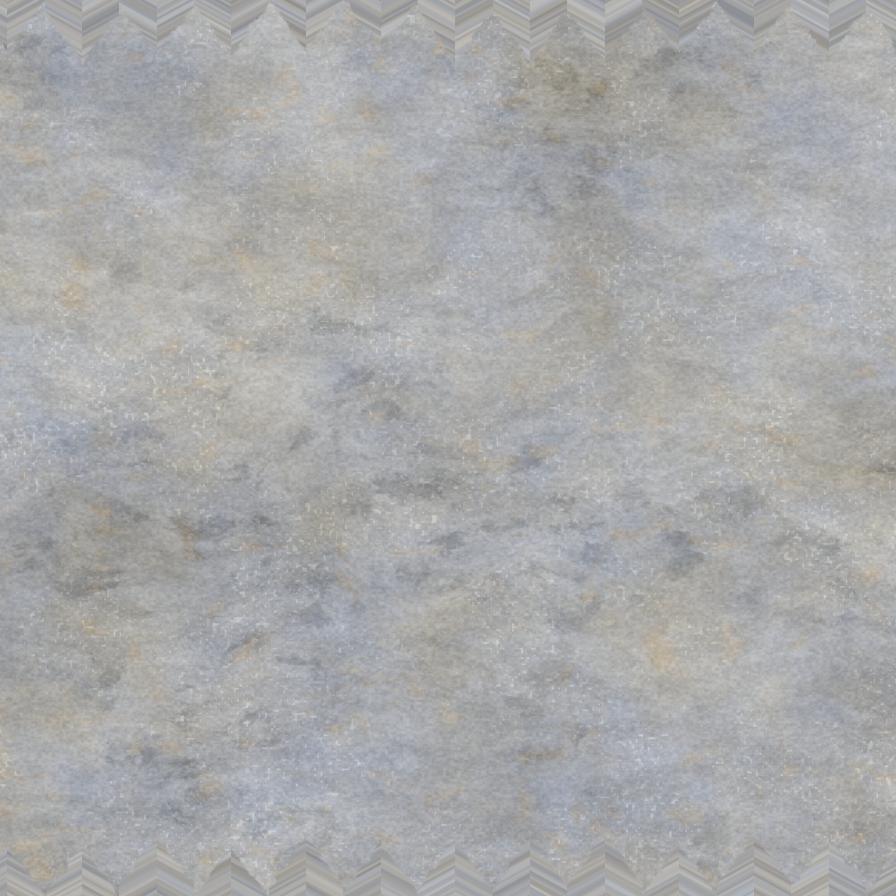
A WebGL 2 fragment shader for this texture:

```glsl
#version 300 es
precision highp float;
// Weathered grey concrete: layered noise gives clouds, horizontal scuffs, dark
// stains, pale grit and faint rust. Wedges of mirrored slanted streaks form a
// toothed border along the top and bottom edges.

#define BASE_GREY 0.660
#define CLOUD_CONTRAST 0.21
#define SCUFF_CONTRAST 0.13
#define GRAIN_CONTRAST 0.11
#define STAIN_DEPTH 0.085
#define GRIT_GAIN 0.085
#define TINT_AMOUNT 0.16
#define WEDGE_COUNT 12.0
#define WEDGE_HEIGHT 0.062
#define STREAK_SLOPE 0.55
#define STREAK_FREQ 330.0

uniform vec2 u_resolution;
out vec4 outColor;

float hash(vec2 cell) {
    uvec2 q = uvec2(ivec2(cell)) * uvec2(1597u, 3571u);
    uint h = (q.x ^ (q.y << 7)) + q.y;
    h = (h ^ (h >> 15)) * 73244475u;
    h = (h ^ (h >> 13)) * 73244475u;
    h ^= h >> 16;
    return float(h & 65535u) / 65535.0;
}

float valueNoise(vec2 p) {
    vec2 cell = floor(p);
    vec2 f = p - cell;
    f = f * f * (3.0 - 2.0 * f);
    float low = mix(hash(cell), hash(cell + vec2(1, 0)), f.x);
    float high = mix(hash(cell + vec2(0, 1)), hash(cell + vec2(1, 1)), f.x);
    return mix(low, high, f.y);
}

float fbm(vec2 p, float gain) {
    float sum = 0.0, weight = 0.5, total = 0.0;
    mat2 turn = mat2(0.8, 0.6, -0.6, 0.8);
    for (int i = 0; i < 5; i++) {
        sum += weight * valueNoise(p);
        total += weight;
        weight *= gain;
        p = turn * p * 2.03 + vec2(17.3, 9.1);
    }
    return sum / total;
}

vec3 concrete(vec2 uv) {
    // Clouds and horizontal scuffs, bent by a slow warp
    vec2 warp = vec2(fbm(uv * 9.0 + 40.0, 0.5), fbm(uv * 9.0 + 80.0, 0.5)) - 0.5;
    vec2 p = uv + 0.05 * warp;
    float cloud = fbm(p * vec2(6.0, 8.0) + 3.0, 0.62) - 0.5;
    float scuff = fbm(p * vec2(22.0, 65.0) + 120.0, 0.7) - 0.5;
    float grey = BASE_GREY + CLOUD_CONTRAST * cloud + SCUFF_CONTRAST * scuff;

    // Ragged dark stains gathered in patches
    float patches = smoothstep(0.38, 0.66, fbm(uv * 5.0 + 200.0, 0.5));
    float spots = fbm(p * vec2(24.0, 36.0) + 260.0, 0.68);
    float stain = smoothstep(0.53, 0.73, spots) * patches;
    grey -= STAIN_DEPTH * stain;

    // Fine grain and pale grit
    float grain = 0.6 * valueNoise(uv * vec2(250.0, 340.0) + 31.0)
                + 0.4 * valueNoise(uv * vec2(470.0, 510.0) + 77.0);
    grey += GRAIN_CONTRAST * (grain - 0.5);
    float gritArea = smoothstep(0.40, 0.62, fbm(uv * 14.0 + 330.0, 0.6));
    float grit = smoothstep(0.70, 0.95, valueNoise(uv * 290.0 + 400.0));
    grey += GRIT_GAIN * grit * gritArea;

    // Warm and cool drift, slate stains, scattered rust
    float tint = fbm(p * vec2(8.0, 10.0) + 500.0, 0.65) - 0.5;
    vec3 color = vec3(grey) + TINT_AMOUNT * tint * vec3(0.5, 0.1, -0.8);
    color += vec3(-0.004, 0.0, 0.005) * (1.0 + stain);
    float rust = smoothstep(0.62, 0.78, fbm(p * vec2(26.0, 44.0) + 600.0, 0.6));
    return color + rust * vec3(0.025, -0.005, -0.045);
}

// Slanted streaks mirrored about the wedge axis
vec3 streaks(float across, float depth, float seed) {
    float s = depth + STREAK_SLOPE * abs(across);
    float lane = seed * 7.0 + (across > 0.0 ? 3.0 : 0.0);
    float fine = valueNoise(vec2(s * STREAK_FREQ, lane)) - 0.5;
    float broad = valueNoise(vec2(s * STREAK_FREQ * 0.25, lane + 90.0)) - 0.5;
    float hue = valueNoise(vec2(s * STREAK_FREQ * 0.4, lane + 170.0)) - 0.5;
    float grey = BASE_GREY - 0.012 + 0.12 * fine + 0.09 * broad;
    return vec3(grey) + hue * vec3(0.035, 0.005, -0.05);
}

void main() {
    vec2 uv = gl_FragCoord.xy / u_resolution;
    vec3 color = concrete(uv);

    // Toothed border measured inward from the nearer edge
    float depth = min(uv.y, 1.0 - uv.y);
    float column = uv.x * WEDGE_COUNT + 0.4;
    float across = (fract(column) - 0.5) / WEDGE_COUNT;
    float seed = floor(column) + (uv.y > 0.5 ? 40.0 : 0.0);
    float reach = WEDGE_HEIGHT * (0.88 + 0.24 * hash(vec2(seed, 5.0)));
    float ragged = 0.022 * (fbm(uv * 75.0 + 700.0, 0.65) - 0.5);
    float inside = reach - 1.35 * abs(across) - depth + ragged;
    float wedge = smoothstep(-0.003, 0.004, inside);
    color = mix(color, streaks(across, depth, seed), wedge);

    outColor = vec4(clamp(color, 0.0, 1.0), 1.0);
}
```
